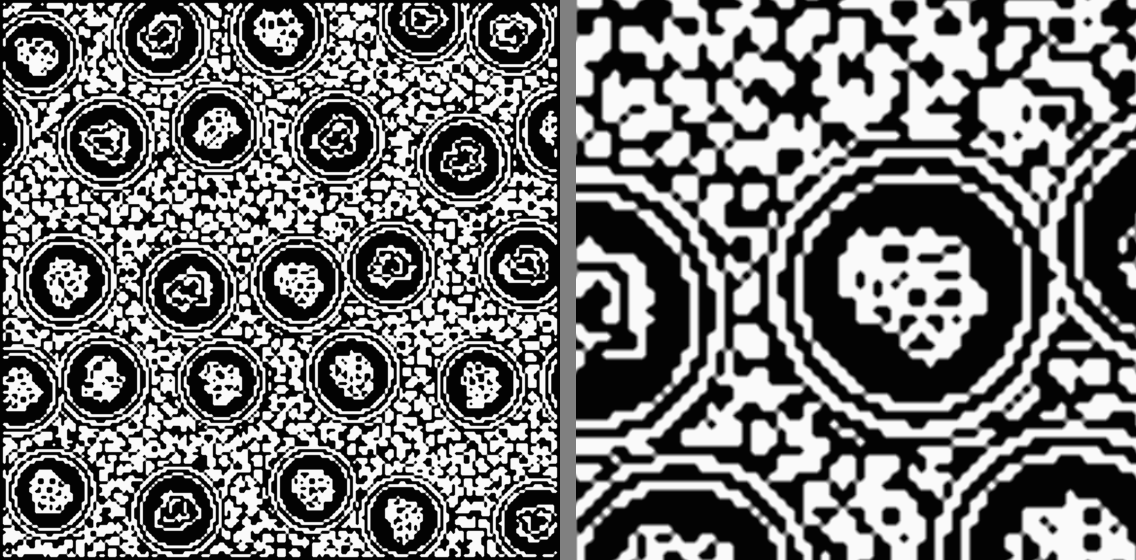
Left: the whole. Right: its middle third, enlarged.
This pattern is drawn by a Shadertoy shader. Its source:

```glsl
const float GRID = 192.0;          // lattice steps per canvas height
const vec2  SHARPNESS = vec2(0.2, 0.8);
const vec3  INK = vec3(0.01);
const vec3  PAPER = vec3(0.98);

const float DISC_DENSITY = 4.8;    // discs per canvas height
const float DISC_JITTER = 0.4;
const float DISC_RADIUS = 0.063;   // solid dark body
const float INNER_RING = 0.069;    // outer edge of the first light ring
const float GAP_RING = 0.076;
const float OUTER_RING = 0.083;
const float RIM = 0.088;
const float SIZE_SPREAD = 0.1;

const float CORE_RADIUS = 0.034;
const float CORE_LINE = 0.0038;    // half width of the core outline
const float CORE_ROUGHNESS = 0.013;
const float CORE_FOLDS = 60.0;
const float CORE_WALL = 0.34;
const float PLAIN_CORES = 0.4;     // share of cores with a nested ring

const float GRAIN_DENSITY = 53.0;
const float GRAIN_WALL = 0.27;
const float GRAIN_BREAK = 0.42;    // opens gaps in the grain walls
const float SPECK_DENSITY = 13.0;
const float SPECK_RADIUS = 0.1;
const float SPECK_HALO = 0.17;
const float TAU = 6.28318;

vec2 hash22(vec2 p) {
    vec3 h = fract(p.xyx * vec3(0.1031, 0.1030, 0.0973));
    h += dot(h, h.yzx + 33.33);
    return fract((h.xx + h.yz) * h.zy);
}

// Distances to the nearest and second nearest feature point
vec2 cellular(vec2 p) {
    vec2 id = floor(p), nearest = vec2(8.0);
    for (int j = -1; j <= 1; j++)
    for (int i = -1; i <= 1; i++) {
        vec2 cell = id + vec2(i, j);
        float d = length(cell + hash22(cell + 71.0) - p);
        nearest = d < nearest.x ? vec2(d, nearest.x) : vec2(nearest.x, min(nearest.y, d));
    }
    return nearest;
}

// Offset from the nearest disc centre in xy, its seed in zw
vec4 nearestDisc(vec2 p) {
    vec2 q = p * DISC_DENSITY, id = floor(q);
    vec4 best = vec4(8.0);
    for (int j = -1; j <= 1; j++)
    for (int i = -1; i <= 1; i++) {
        vec2 cell = id + vec2(i, j);
        vec2 seed = hash22(cell + 19.0);
        vec2 centre = cell + 0.5 + DISC_JITTER * (seed - 0.5);
        centre.x += 0.5 * mod(cell.y, 2.0);    // staggered rows
        vec2 offset = (q - centre) / DISC_DENSITY;
        if (dot(offset, offset) < dot(best.xy, best.xy))
            best = vec4(offset, hash22(cell + 43.0));
    }
    return best;
}

// Broken maze of short dark strokes with scattered dark specks
float background(vec2 p) {
    float speck = cellular(p * SPECK_DENSITY + 5.0).x;
    if (speck < SPECK_RADIUS) return 0.0;
    if (speck < SPECK_HALO) return 1.0;
    vec2 f = cellular(p * GRAIN_DENSITY);
    return f.y - f.x < GRAIN_WALL && f.x > GRAIN_BREAK ? 0.0 : 1.0;
}

// Ragged outline filled with folds or a nested ring
float core(vec2 offset, vec2 seed, float r, vec2 p) {
    float a = atan(offset.y, offset.x);
    float wobble = 0.0035 * sin(2.0 * a + TAU * seed.x)
                 + 0.0030 * sin(3.0 * a + TAU * seed.y)
                 + 0.0020 * sin(5.0 * a + TAU * (seed.x + seed.y));
    vec2 f = cellular(p * CORE_FOLDS + 30.0);
    float edge = r - CORE_RADIUS - wobble + CORE_ROUGHNESS * (f.x - 0.45);
    if (edge > CORE_LINE) return 0.0;
    if (edge > -CORE_LINE) return 1.0;
    if (seed.x < PLAIN_CORES)
        return step(abs(edge + 0.017), CORE_LINE);
    return step(f.y - f.x, CORE_WALL);
}

// Two-tone value at a lattice point
float tone(vec2 node) {
    vec2 p = (node + 0.5) / GRID;
    vec2 margin = min(p, iResolution.xy / iResolution.y - p) * GRID;
    if (min(margin.x, margin.y) < 0.9) return 0.0;    // dark frame

    vec4 disc = nearestDisc(p);
    float r = length(disc.xy) / (1.0 + SIZE_SPREAD * (disc.w - 0.5));
    r += 0.001 * sin(3.0 * atan(disc.y, disc.x) + TAU * disc.z);
    if (r > RIM) return background(p);
    if (r > OUTER_RING) return 0.0;
    if (r > GAP_RING) return 1.0;
    if (r > INNER_RING) return 0.0;
    if (r > DISC_RADIUS) return 1.0;
    return core(disc.xy, disc.zw, r, p);
}

void mainImage(out vec4 fragColor, in vec2 fragCoord) {
    vec2 q = fragCoord / iResolution.y * GRID - 0.5;
    vec2 node = floor(q), t = q - node;

    // Blend the four surrounding nodes, then firm up the edge
    float low = mix(tone(node), tone(node + vec2(1, 0)), t.x);
    float high = mix(tone(node + vec2(0, 1)), tone(node + vec2(1, 1)), t.x);
    float light = smoothstep(SHARPNESS.x, SHARPNESS.y, mix(low, high, t.y));
    fragColor = vec4(mix(INK, PAPER, light), 1.0);
}
```
